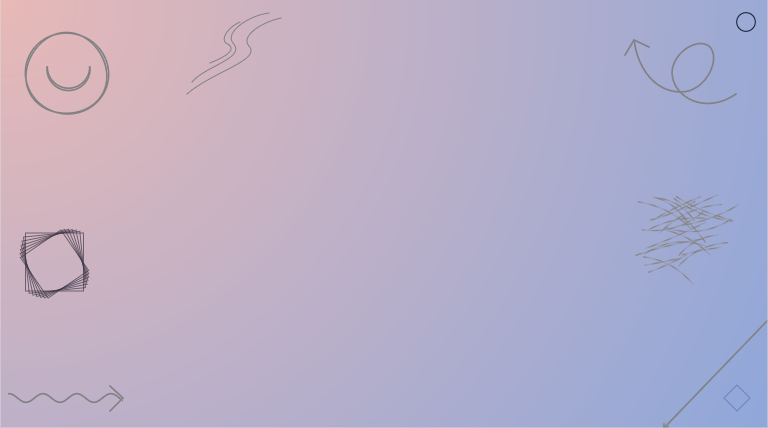
Write a WebGL 2 fragment shader that draws this background.

```glsl
#version 300 es
precision highp float;
// A pink to blue radial gradient with thin hand-drawn doodles along its borders.
// Each doodle is a distance to segments, Bezier curves, rings or boxes, inked with
// a box-filtered stroke. Space is SPAN units wide, measured down from the top left.
#define SPAN 768.0
#define PINK vec3(0.91, 0.725, 0.715)
#define BLUE vec3(0.56, 0.655, 0.855)
#define GREY vec3(0.51, 0.51, 0.52)
#define OLIVE vec3(0.53, 0.52, 0.51)
#define DARK vec3(0.25, 0.22, 0.28)
#define NAVY vec3(0.12, 0.14, 0.25)
#define PEN 1.7
#define SQUARES 7
#define SCRIBBLES 24

uniform vec2 u_resolution;
out vec4 outColor;

float hash(float n) { return fract(sin(n * 12.9898) * 43758.5453); }

mat2 rotation(float a) { return mat2(cos(a), -sin(a), sin(a), cos(a)); }

// Coverage of a stroke of width w at distance d, averaged over one sample
float stroke(float d, float w) {
    float s = u_resolution.x / SPAN;
    return clamp(0.5 + (0.5 * w - d) * s, 0.0, 1.0)
         - clamp(0.5 - (0.5 * w + d) * s, 0.0, 1.0);
}

float segment(vec2 p, vec2 a, vec2 b) {
    vec2 v = b - a;
    return length(p - a - v * clamp(dot(p - a, v) / dot(v, v), 0.0, 1.0));
}

// Cubic Bezier distance through short chords
float curve(vec2 p, vec2 a, vec2 b, vec2 c, vec2 e) {
    float d = 1e4;
    vec2 last = a;
    for (int i = 1; i <= 16; i++) {
        float t = float(i) / 16.0, s = 1.0 - t;
        vec2 next = s * s * s * a + 3.0 * s * t * (s * b + t * c) + t * t * t * e;
        d = min(d, segment(p, last, next));
        last = next;
    }
    return d;
}

float chevron(vec2 p, vec2 a, vec2 tip, vec2 b) {
    return min(segment(p, a, tip), segment(p, tip, b));
}

// Two wobbling rings around a crescent
float rings(vec2 p) {
    vec2 q = p - vec2(67.0, 73.5);
    float a = atan(q.y, q.x);
    float d = abs(length(q) - 41.0 - 0.7 * sin(2.0 * a + 1.0));
    d = min(d, abs(length(q + vec2(0.6, -0.3)) - 40.4 - 0.9 * sin(3.0 * a)));
    vec2 m = p - vec2(68.5, 69.0);
    float arcs = min(abs(length(m) - 21.5), abs(length(m + vec2(0.0, 2.0)) - 21.2));
    return min(d, max(arcs, -m.y - 2.0));
}

float streaks(vec2 p) {
    float d = curve(p, vec2(187, 94), vec2(212, 72), vec2(262, 60), vec2(249, 46));
    d = min(d, curve(p, vec2(249, 46), vec2(240, 36), vec2(262, 22), vec2(281, 18)));
    d = min(d, curve(p, vec2(192, 82), vec2(205, 66), vec2(247, 58), vec2(233, 43)));
    d = min(d, curve(p, vec2(233, 43), vec2(224, 32), vec2(250, 15), vec2(269, 13)));
    d = min(d, curve(p, vec2(210, 63), vec2(222, 58), vec2(240, 50), vec2(226, 43)));
    return min(d, curve(p, vec2(226, 43), vec2(220, 38), vec2(230, 26), vec2(240, 22)));
}

float loopArrow(vec2 p) {
    float d = chevron(p, vec2(625, 55), vec2(634, 40), vec2(649, 47));
    d = min(d, curve(p, vec2(634, 40), vec2(638, 70), vec2(656, 92), vec2(681, 92)));
    d = min(d, curve(p, vec2(681, 92), vec2(706, 92), vec2(722, 58), vec2(709, 46)));
    d = min(d, curve(p, vec2(709, 46), vec2(696, 37), vec2(672, 54), vec2(672, 73)));
    return min(d, curve(p, vec2(672, 73), vec2(673, 98), vec2(706, 115), vec2(736, 94)));
}

float waveArrow(vec2 p) {
    float a = (p.x - 9.0) * 0.185;
    float d = abs(p.y - 398.0 + 4.3 * cos(a)) / sqrt(1.0 + 0.63 * pow(sin(a), 2.0));
    d = max(d, abs(p.x - 65.5) - 56.5);
    return min(d, chevron(p, vec2(110, 386), vec2(123, 398), vec2(110, 411)));
}

void main() {
    vec2 p = vec2(gl_FragCoord.x, u_resolution.y - gl_FragCoord.y) * SPAN / u_resolution.x;
    vec2 size = vec2(SPAN, SPAN * u_resolution.y / u_resolution.x);
    vec3 col = mix(PINK, BLUE, length(p) / length(size));

    // Grey doodles and the corner diagonal
    float d = min(rings(p), waveArrow(p));
    if (p.x > 600.0 && p.y < 120.0) d = min(d, loopArrow(p));
    d = min(d, segment(p, vec2(767, 321), vec2(664, 428)));
    d = min(d, chevron(p, vec2(664, 424), vec2(664, 428), vec2(668, 427)));
    col = mix(col, GREY, stroke(d, PEN));
    if (abs(p.x - 234.0) < 55.0 && p.y < 100.0)
        col = mix(col, GREY, stroke(streaks(p), 1.0));

    // Turning, shrinking squares
    for (int i = 0; i < SQUARES; i++) {
        float k = float(i) / float(SQUARES - 1);
        vec2 q = abs(rotation(-0.6 * k) * (p - vec2(54.5, 262.0 + 2.0 * k)));
        col = mix(col, DARK, 0.75 * stroke(abs(max(q.x, q.y) - 29.0 + 4.5 * k), 0.9));
    }

    // Scribble: bent strokes with uneven ink
    for (int i = 0; i < SCRIBBLES; i++) {
        float n = float(i) + 1.0, reach = mix(16.0, 36.0, hash(n + 0.3));
        vec2 spread = vec2(24.0, 33.0) * (vec2(hash(n), hash(n + 50.0)) * 2.0 - 1.0);
        float tilt = (i % 3 == 0 ? 0.6 : -0.35) + 0.5 * (hash(n + 90.0) - 0.5);
        vec2 q = rotation(tilt) * (p - vec2(687, 235) - spread);
        q.y += (hash(n + 20.0) - 0.5) * 0.5 * q.x * q.x / reach;
        float ink = 0.65 + 0.35 * sin(q.x * 0.4 + n * 2.0);
        col = mix(col, OLIVE, ink * stroke(segment(q, vec2(-reach, 0), vec2(reach, 0)), 1.3));
    }

    // Small circle, diamond and pale frame
    col = mix(col, NAVY, stroke(abs(length(p - vec2(746, 22)) - 9.3), 1.1));
    vec2 g = abs(p - vec2(737, 398));
    col = mix(col, vec3(0.43, 0.5, 0.75), stroke(abs(g.x + g.y - 13.0) * 0.707, 0.9));
    vec2 edge = min(p, size - p);
    col = mix(col, vec3(0.88), 0.6 * stroke(min(edge.x, size.y - p.y), 1.4));
    outColor = vec4(col, 1.0);
}
```
